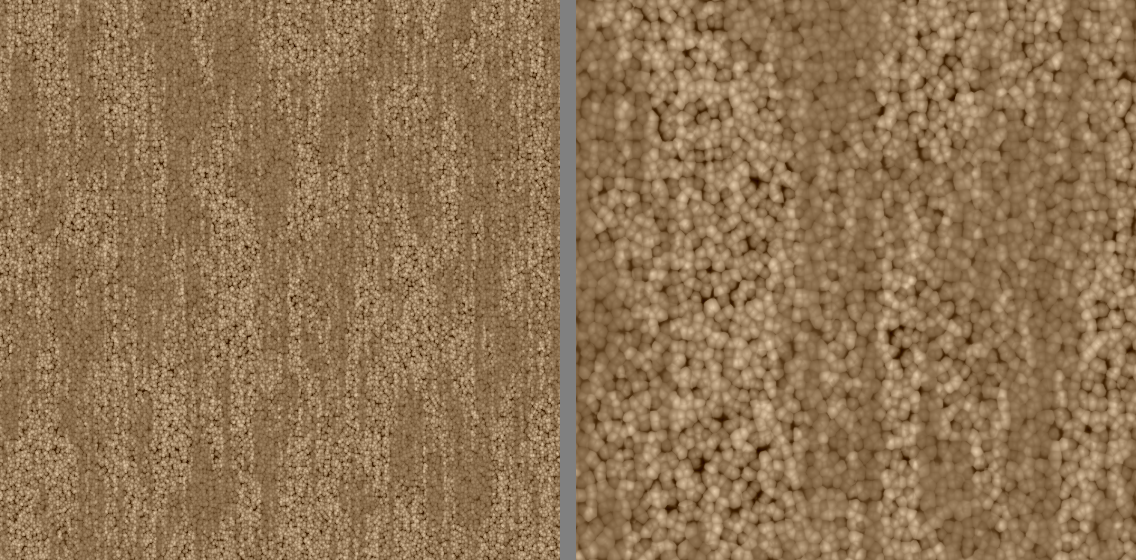
Left: the whole. Right: its middle third, enlarged.
This texture is drawn by a WebGL 1 fragment shader. Its source:

```glsl
precision highp float;
uniform vec2 u_resolution;

// Colours
const vec3 YARN = vec3(0.564, 0.454, 0.325);
const vec3 TONE_TINT = vec3(1.0, 1.03, 1.03);

// Cells per canvas
const vec2 TUFTS = vec2(188.0, 168.0);
const vec2 FIBRES = vec2(236.0, 216.0);
const vec2 THREADS = vec2(58.0, 14.0);
const vec2 STREAKS = vec2(33.0, 5.5);
const vec2 BLOCKS = vec2(12.0, 9.0);
const float RIBS = 58.0;

// Cell placement and softness
const vec2 LOOSE = vec2(0.95, 0.95);
const vec2 ALIGNED = vec2(0.30, 0.95);
const float BLEND = 8.0;

// Pile relief
const float FLAT_TONE = -0.033;
const float LOOP_TONE = 0.040;
const float FLAT_RELIEF = 0.50;
const float LOOP_RELIEF = 1.12;
const float TUFT_VARIATION = 0.19;
const float FIBRE_VARIATION = 0.12;
const float TUFT_ROUNDNESS = 0.28;
const float MEAN_DISTANCE = 0.43;
const float SPECK_DEPTH = 0.15;
const float RIB_DEPTH = 0.026;

vec3 hash3(vec2 p) {
  vec3 q = fract(vec3(p.xyx) * vec3(0.1031, 0.1030, 0.0973));
  q += dot(q, q.yxz + 33.33);
  return fract((q.xxy + q.yzz) * q.zyx);
}

// Cellular noise: x = softly blended cell shade, y = distance to nearest centre
vec2 cellular(vec2 p, vec2 jitter) {
  vec2 cell = floor(p);
  vec2 local = fract(p);
  float shade = 0.0;
  float total = 0.0;
  float nearest = 8.0;
  for (int j = -1; j <= 1; j++) {
    for (int i = -1; i <= 1; i++) {
      vec2 offset = vec2(float(i), float(j));
      vec3 random = hash3(cell + offset + 17.0);
      vec2 toCentre = offset + 0.5 + (random.xy - 0.5) * jitter - local;
      float d2 = dot(toCentre, toCentre);
      float weight = exp(-BLEND * d2);
      shade += weight * random.z;
      total += weight;
      nearest = min(nearest, d2);
    }
  }
  return vec2(shade / total, sqrt(nearest));
}

// Slightly wavering vertical rows
float ribs(vec2 uv) {
  float waver = 0.4 * sin(uv.y * 41.0 + uv.x * 23.0)
              + 0.3 * sin(uv.y * 97.0 - uv.x * 61.0);
  return cos(6.2832 * RIBS * uv.x + waver);
}

// Share of raised loop pile, in straight columns drawn out along the warp
float loopPile(vec2 uv, float raggedness, float rib) {
  float pattern = 0.44 * cellular(uv * THREADS + 211.0, ALIGNED).x
                + 0.33 * cellular(uv * STREAKS + 87.0, ALIGNED).x
                + 0.23 * cellular(uv * BLOCKS + 43.0, LOOSE).x;
  return smoothstep(0.31, 0.69, pattern + 0.14 * raggedness + 0.07 * rib);
}

void main() {
  vec2 uv = gl_FragCoord.xy / u_resolution;

  vec2 tuft = cellular(uv * TUFTS, LOOSE);
  float tuftShade = tuft.x - 0.5;
  float fibreShade = cellular(uv * FIBRES + 331.0, LOOSE).x - 0.5;
  float rib = ribs(uv);
  float loops = loopPile(uv, tuftShade, rib);

  // Unevenly lit tufts crossed by finer fibres, with dark specks in the gaps
  float gap = tuft.y - 0.4 * tuftShade - 0.3 * fibreShade;
  float relief = TUFT_VARIATION * tuftShade
               + FIBRE_VARIATION * fibreShade
               + TUFT_ROUNDNESS * (MEAN_DISTANCE - tuft.y)
               - SPECK_DEPTH * smoothstep(0.64, 1.0, gap);

  float tone = mix(FLAT_TONE, LOOP_TONE, loops)
             + relief * mix(FLAT_RELIEF, LOOP_RELIEF, loops)
             + RIB_DEPTH * rib * mix(0.4, 1.0, loops);

  gl_FragColor = vec4(clamp(YARN + tone * TONE_TINT, 0.0, 1.0), 1.0);
}
```
